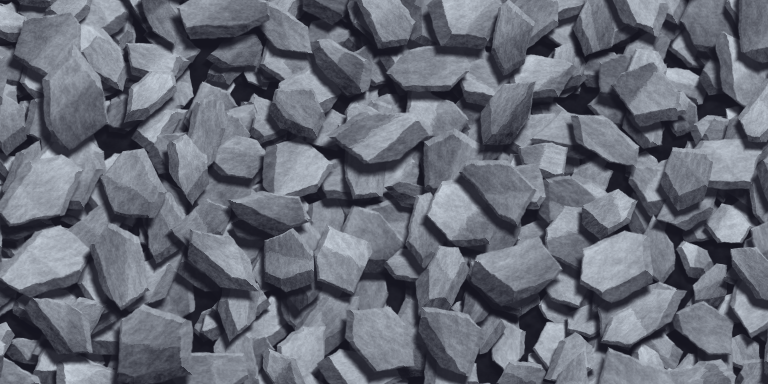
Reproduce this texture procedurally as a Shadertoy shader.

```glsl
// A heap of broken blue-grey slate: angular overlapping chips in hard sunlight.

const vec3  SHADOW_COLOR = vec3(0.08, 0.08, 0.12);
const vec3  SUNLIT_COLOR = vec3(0.70, 0.73, 0.77);
const vec2  SUN_DIR      = vec2(0.42, 0.91);  // direction towards the light
const float SHADOW_REACH = 0.15;              // in stone cells
const float SHADOW_DEPTH = 0.86;
const float BACK_SIZE    = 0.125;             // cell sizes, canvas height = 1
const float FRONT_SIZE   = 0.205;
const int   LAYERS       = 6;
const int   SIDES        = 6;
const float GRAIN        = 0.30;
const float ROUGHNESS    = 0.012;             // wobble of the outlines
const float TAU          = 6.28318;

float hash(vec2 p) {
    return fract(sin(dot(p, vec2(127.1, 311.7))) * 43758.5453);
}

float noise(vec2 p) {
    vec2 i = floor(p), f = fract(p);
    f = f * f * (3.0 - 2.0 * f);
    return mix(mix(hash(i), hash(i + vec2(1, 0)), f.x),
               mix(hash(i + vec2(0, 1)), hash(i + vec2(1, 1)), f.x), f.y);
}

float fbm(vec2 p) {
    float sum = 0.0, amp = 0.5;
    for (int i = 0; i < 4; i++) {
        sum += amp * noise(p);
        p = p * 2.1 + 17.3;
        amp *= 0.55;
    }
    return sum;
}

// Paints one stone and its cast shadow over the tone so far.
// v: position from the stone centre, in cells; aa: edge softness in cells.
float paintStone(float tone, vec2 v, vec2 id, float size, float aa) {
    float turn = hash(id + 3.1) * TAU;
    float c = cos(turn), s = sin(turn);
    mat2 rot = mat2(c, -s, s, c);
    vec2 stretch = vec2(1.0, mix(1.1, 1.9, hash(id + 5.7)));
    vec2 q = rot * v * stretch;

    // Convex outline, chamfered rim and shadow outline from the same half-planes
    float outline = -9.0, rim = -9.0, shade = -9.0;
    vec2 rimNormal = vec2(0);
    for (int k = 0; k < SIDES; k++) {
        vec2 seed = id + float(k) * vec2(1.37, 2.71);
        float a = (float(k) + 0.6 * hash(seed + 8.3)) * TAU / float(SIDES);
        vec2 n = vec2(cos(a), sin(a));
        vec2 grad = (n * stretch) * rot;
        float scale = length(grad);
        vec2 normal = grad / scale;
        float e = (dot(q, n) - mix(0.42, 0.61, hash(seed + 1.9))) / scale;
        float w = hash(seed + 6.4);
        float chamfer = 0.015 + 0.17 * w * w * (1.0 - 0.6 * normal.y);
        outline = max(outline, e);
        shade = max(shade, e + SHADOW_REACH * dot(SUN_DIR, normal));
        if (e + chamfer > rim) {
            rim = e + chamfer;
            rimNormal = normal;
        }
    }

    tone *= 1.0 - SHADOW_DEPTH * smoothstep(0.05, -0.04, shade);
    if (outline > aa) return tone;

    // Tilted top face, split by a shallow step
    float grain = fbm(q * size * vec2(38.0, 62.0) + id * 7.3) - 0.45;
    float speck = noise(v * size * 210.0 + id * 3.7) - 0.5;
    float tiltAngle = hash(id + 2.2) * TAU;
    vec2 tilt = vec2(cos(tiltAngle), sin(tiltAngle));
    float face = mix(0.58, 1.0, hash(id + 9.6));
    face += 0.22 * dot(v, tilt) + 0.12 * v.y;
    float ledge = dot(v, tilt.yx) + 0.3 * (hash(id + 4.8) - 0.5) + 0.16 * grain;
    face -= 0.26 * hash(id + 7.5) * smoothstep(-aa, aa + 0.02, ledge);

    // Broken side faces
    float side = 0.5 + 0.42 * dot(rimNormal, SUN_DIR);
    side = mix(side, face, 0.25);

    float body = mix(face, side, smoothstep(-aa, aa, rim + 0.04 * grain));
    body += GRAIN * grain + 0.10 * speck;
    return mix(tone, body, smoothstep(aa, -aa, outline));
}

void mainImage(out vec4 fragColor, in vec2 fragCoord) {
    vec2 p = fragCoord / iResolution.y;
    vec2 wobble = vec2(fbm(p * 24.0), fbm(p * 24.0 + 51.7)) - 0.45;
    vec2 warped = p + ROUGHNESS * wobble;
    float tone = 0.1 * fbm(p * 40.0);

    // Small stones at the back, large ones in front
    for (int layer = 0; layer < LAYERS; layer++) {
        float depth = float(layer) / float(LAYERS - 1);
        float size = mix(BACK_SIZE, FRONT_SIZE, depth);
        float presence = mix(1.0, 0.58, depth);
        float aa = max(1.0 / iResolution.y, 0.0025) / size;
        vec2 g = warped / size + float(layer) * vec2(7.37, 3.61);
        vec2 cell = floor(g);
        for (int j = 1; j >= -1; j--) {
            for (int i = -1; i <= 1; i++) {
                vec2 id = cell + vec2(i, j);
                vec2 seed = id + float(layer) * vec2(31.7, 17.9);
                vec2 jitter = vec2(hash(seed + 0.4), hash(seed + 11.8)) - 0.5;
                vec2 v = g - id - 0.5 - 0.65 * jitter;
                if (hash(seed + 13.5) > presence || dot(v, v) > 1.3) continue;
                v /= mix(0.72, 1.08, hash(seed + 15.2));
                tone = paintStone(tone, v, seed, size, aa);
            }
        }
    }

    fragColor = vec4(mix(SHADOW_COLOR, SUNLIT_COLOR, clamp(tone, 0.0, 1.12)), 1.0);
}
```
